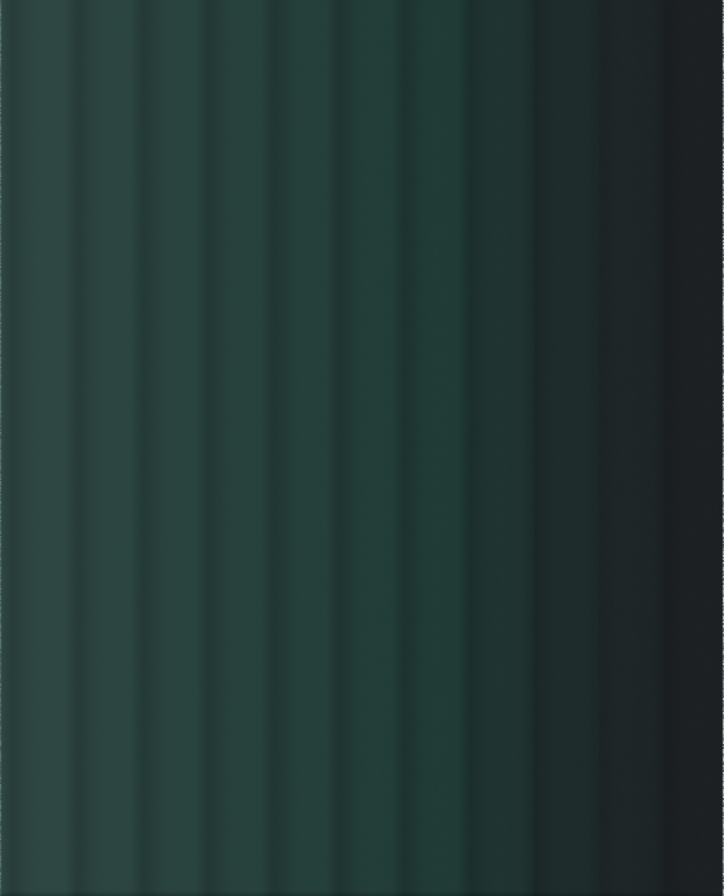
Reproduce this background procedurally as a WebGL 2 fragment shader.

```glsl
#version 300 es
precision highp float;
// Draws soft vertical pleats fading from muted green to near-black.

uniform vec2 u_resolution;
out vec4 fragColor;

const float PLEAT_WIDTH = 0.0902;
const float FIRST_FOLD = 0.0158;
const vec2 GRAIN_CELLS = vec2(414.0, 512.0);

float hash(vec2 p) {
    return fract(sin(dot(p, vec2(127.1, 311.7))) * 43758.5453);
}

// Horizontal colour ramp: even green fade, then a quicker fall to charcoal.
vec3 rampColor(float x) {
    const vec3 sage = vec3(0.186, 0.284, 0.267);
    const vec3 pine = vec3(0.126, 0.230, 0.213);
    const vec3 slate = vec3(0.121, 0.174, 0.173);
    const vec3 charcoal = vec3(0.115, 0.127, 0.138);
    vec3 color = mix(sage, pine, clamp(x / 0.62, 0.0, 1.0));
    color = mix(color, slate, smoothstep(0.60, 0.79, x));
    return mix(color, charcoal, smoothstep(0.76, 0.97, x));
}

// Shadow around a fold: short rise before it, longer release after it.
float foldShadow(float phase) {
    float release = exp(-phase * phase * 18.0);
    float approach = smoothstep(0.80, 1.0, phase);
    return max(release, approach);
}

// Thin pale rim along one side, broken up by grain.
float sideRim(float distanceToSide, float width, float grain) {
    return (1.0 - smoothstep(0.5 * width, width, distanceToSide)) * (0.35 + 0.65 * grain);
}

void main() {
    vec2 uv = gl_FragCoord.xy / u_resolution;

    // Each pleat leans towards the colour of its own centre.
    float pleat = (uv.x - FIRST_FOLD) / PLEAT_WIDTH;
    float center = FIRST_FOLD + (floor(pleat) + 0.5) * PLEAT_WIDTH;
    vec3 color = rampColor(mix(uv.x, center, 0.55));

    // Folds fade out towards the dark side.
    float strength = mix(0.145, 0.08, smoothstep(0.60, 0.95, uv.x));
    color *= 1.0 - strength * foldShadow(fract(pleat));

    // Faint dark lower border.
    color *= 1.0 - 0.18 * (1.0 - smoothstep(0.0, 0.006, uv.y));

    // Pale grainy rims, brighter at the right.
    float grain = hash(floor(uv * GRAIN_CELLS));
    float rim = 0.35 * sideRim(uv.x, 0.0026, grain)
              + 0.95 * sideRim(1.0 - uv.x, 0.0026, grain);
    color = mix(color, vec3(0.76, 0.84, 0.82), rim);

    // Very light dither keeps the gradients smooth.
    color += (grain - 0.5) / 255.0;
    fragColor = vec4(color, 1.0);
}
```
